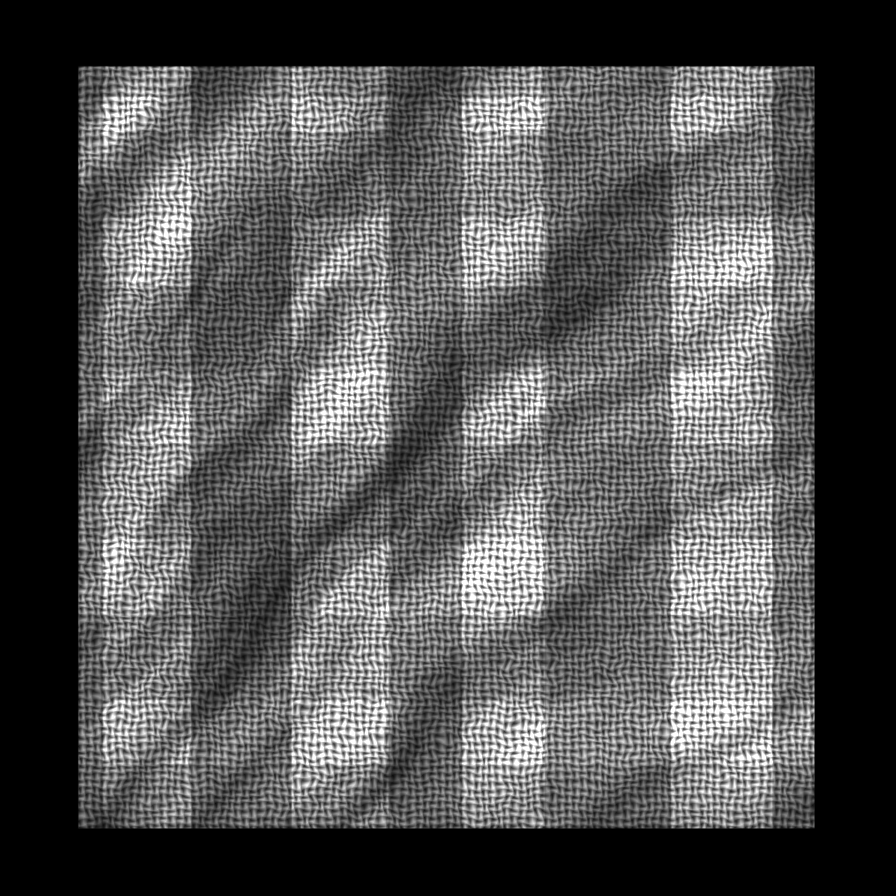
Write a three.js fragment shader that draws this texture.

```glsl
varying vec2 vUv;

const float PI = 3.14159265;
const vec2 CLOTH_MIN = vec2(0.0875, 0.0755);
const vec2 CLOTH_MAX = vec2(0.909, 0.926);
const vec4 COLUMN_START = vec4(0.1146, 0.3255, 0.5156, 0.7487);
const vec4 COLUMN_END = vec4(0.2135, 0.4336, 0.608, 0.862);
const vec4 ROW_START = vec4(0.314, 0.505, 0.681, 0.852);
const vec4 ROW_END = vec4(0.398, 0.587, 0.7565, 0.892);
const vec2 LOW_ROW = vec2(0.147, 0.219);
const float EDGE = 0.0012;
const float THREADS = 120.0;       // even, so over and under wrap
const float THREAD_WOBBLE = 0.7;
const float RELIEF = 0.75;
const float STREAK_CONTRAST = 1.5;
const float STREAK_BEND = 0.05;
const float BASE_TONE = 0.355;
const float COLUMN_GAIN = 0.15;
const float ROW_GAIN = 0.035;
const float CROSSING_GAIN = 0.08;
const vec3 BORDER = vec3(0.0);

float hash(vec2 p) {
  return fract(sin(dot(p, vec2(127.1, 311.7))) * 43758.5);
}

// Value noise whose lattice wraps after the given period
float wrapNoise(vec2 p, vec2 period) {
  vec2 i = floor(p);
  vec2 f = fract(p);
  f = f * f * (3.0 - 2.0 * f);
  vec2 a = mod(i, period);
  vec2 b = mod(i + 1.0, period);
  return mix(mix(hash(a), hash(vec2(b.x, a.y)), f.x),
             mix(hash(vec2(a.x, b.y)), hash(b), f.x), f.y);
}

float bands(float x, vec4 start, vec4 end) {
  vec4 inside = smoothstep(start - EDGE, start + EDGE, vec4(x))
              - smoothstep(end - EDGE, end + EDGE, vec4(x));
  return dot(inside, vec4(1.0));
}

float span(float x, float start, float end) {
  return smoothstep(start - EDGE, start + EDGE, x)
       - smoothstep(end - EDGE, end + EDGE, x);
}

// Slanted streaks, steeper on the left, in three widths
float streaks(vec2 uv) {
  float bend = STREAK_BEND * cos(2.0 * PI * uv.x)
             + 0.012 * sin(2.0 * PI * (2.0 * uv.x + 3.0 * uv.y));
  vec2 slant = vec2(uv.x - uv.y - bend, uv.y);
  vec2 wide = vec2(9.0, 5.0);
  vec2 middle = vec2(21.0, 6.0);
  vec2 fine = vec2(47.0, 9.0);
  return 0.5 * wrapNoise(slant * wide, wide)
       + 0.33 * wrapNoise(slant * middle, middle)
       + 0.17 * wrapNoise(slant * fine, fine);
}

// Plain weave: warp and weft take turns on top
float weaveHeight(vec2 p) {
  vec2 thread = abs(sin(PI * p));
  float turn = 0.5 + 0.5 * sin(PI * p.x) * sin(PI * p.y);
  return max(thread.x * turn, thread.y * (1.0 - turn));
}

float weaveRelief(vec2 uv) {
  vec2 lattice = vec2(THREADS * 0.5);
  vec2 wobble = vec2(wrapNoise(uv * lattice, lattice),
                     wrapNoise(uv.yx * lattice + 17.0, lattice)) - 0.5;
  vec2 p = uv * THREADS + THREAD_WOBBLE * wobble;
  vec2 toLight = vec2(-0.3, 0.3);
  float grain = wrapNoise(uv * THREADS, vec2(THREADS)) - 0.5;
  return weaveHeight(p - toLight) - weaveHeight(p + toLight) + 0.3 * grain;
}

void main() {
  vec2 uv = vUv;

  // Light columns crossed by fainter rows
  float column = bands(uv.x, COLUMN_START, COLUMN_END);
  float row = bands(uv.y, ROW_START, ROW_END)
            + span(uv.y, LOW_ROW.x, LOW_ROW.y);
  float tone = BASE_TONE + COLUMN_GAIN * column + ROW_GAIN * row
             + CROSSING_GAIN * column * row;

  // Streaked wear and thread shading
  tone *= 1.0 + STREAK_CONTRAST * (streaks(uv) - 0.5);
  tone *= 1.0 + RELIEF * weaveRelief(uv);

  // Cloth inside the plain border
  float cloth = span(uv.x, CLOTH_MIN.x, CLOTH_MAX.x)
              * span(uv.y, CLOTH_MIN.y, CLOTH_MAX.y);
  vec3 color = mix(BORDER, vec3(clamp(tone, 0.0, 1.0)), cloth);
  gl_FragColor = vec4(color, 1.0);
}
```
